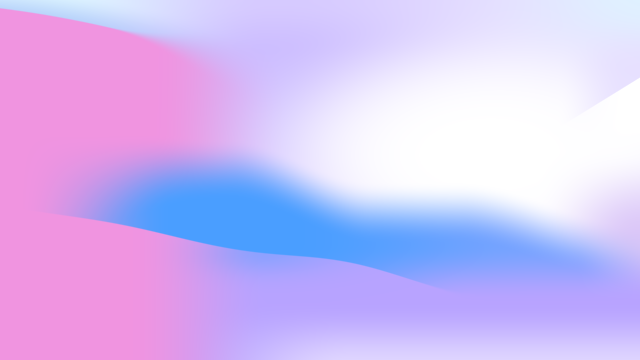
This background is drawn by a Shadertoy shader. Its source:

```glsl
const vec3 PINK = vec3(0.94, 0.58, 0.88);
const vec3 LAVENDER = vec3(0.80, 0.74, 1.00);
const vec3 PALE_LILAC = vec3(0.90, 0.87, 1.00);
const vec3 ICE = vec3(0.87, 0.96, 1.00);
const vec3 HAZE_BLUE = vec3(0.70, 0.81, 0.98);
const vec3 BLUE = vec3(0.29, 0.62, 1.00);
const vec3 PERIWINKLE = vec3(0.47, 0.64, 1.00);
const vec3 VIOLET = vec3(0.72, 0.64, 1.00);
const vec3 MIST = vec3(0.86, 0.78, 0.97);
const vec3 WHITE = vec3(1.0);

const vec2 LIGHT_CENTER = vec2(0.76, 0.57);
const vec2 LIGHT_RADIUS = vec2(0.30, 0.27);
const vec2 PINK_FADE = vec2(0.24, 0.46);
const float EDGE_SOFTNESS = 0.0025;

float bump(float x, float center, float width) {
    float d = (x - center) / width;
    return exp(-d * d);
}

float glow(vec2 p, vec2 center, vec2 radius) {
    vec2 d = (p - center) / radius;
    return exp(-dot(d, d));
}

// Coverage above an edge, from the signed height over it
float above(float height, float softness) {
    return smoothstep(-softness, softness, height);
}

float upperWave(float x) {
    return 0.977 - 0.22 * x - 0.55 * x * x;
}

float lowerWave(float x) {
    return 0.428 - 0.348 * x + 0.033 * bump(x, 0.545, 0.13) + 0.014 * bump(x, 0.19, 0.13);
}

vec3 skyColor(vec2 p) {
    // Lavender backdrop with pale upper corners
    vec3 color = mix(LAVENDER, PALE_LILAC, smoothstep(0.45, 0.85, p.x));
    color = mix(color, PALE_LILAC, 0.4 * smoothstep(0.85, 1.0, p.y));
    color = mix(color, ICE, 0.85 * glow(p, vec2(1.02, 1.02), vec2(0.18, 0.16)));
    float height = p.y - upperWave(p.x);
    vec3 corner = mix(HAZE_BLUE, ICE, smoothstep(-0.02, 0.08, height + 0.06 * (0.15 - p.x)));
    color = mix(color, corner, 1.0 - smoothstep(0.08, 0.42, p.x));

    // Pink sheet under the upper wave, its edge dissolving to the right
    float softness = mix(EDGE_SOFTNESS, 0.10, smoothstep(0.17, 0.42, p.x));
    float pink = (1.0 - smoothstep(PINK_FADE.x, PINK_FADE.y, p.x)) * (1.0 - above(height, softness));
    color = mix(color, PINK, pink);

    // Broad white light
    vec2 d = (p - LIGHT_CENTER) / LIGHT_RADIUS;
    float r2 = dot(d, d);
    color = mix(color, WHITE, exp(-0.69 * r2 * r2));

    // Diagonal crease at the right
    float crease = p.y - (0.785 + 1.10 * (p.x - 1.0));
    float upper = above(crease, EDGE_SOFTNESS);
    float right = smoothstep(0.87, 0.98, p.x);
    color = mix(color, WHITE, right * (1.0 - upper) * smoothstep(0.46, 0.66, p.y));
    color = mix(color, PALE_LILAC, 0.8 * right * upper * (1.0 - smoothstep(0.80, 0.95, p.y)));
    return mix(color, MIST, smoothstep(0.84, 1.0, p.x) * (1.0 - smoothstep(0.34, 0.58, p.y)));
}

vec3 addBlueBand(vec3 color, vec2 p) {
    float top = mix(0.53, 0.41, smoothstep(0.36, 0.58, p.x));
    top -= 0.05 * (1.0 - smoothstep(0.10, 0.30, p.x)) + 0.12 * smoothstep(0.72, 1.0, p.x);
    float softness = mix(0.16, 0.085, smoothstep(0.05, 0.35, p.x));
    float band = 1.0 - above(p.y - top, softness);
    band *= smoothstep(0.03, 0.27, p.x) * (1.0 - 0.9 * smoothstep(0.90, 1.04, p.x));
    color = mix(color, mix(BLUE, PERIWINKLE, smoothstep(0.45, 0.85, p.x)), band);

    // Violet below the band
    float violet = (1.0 - smoothstep(0.16, 0.32, p.y)) * smoothstep(0.42, 0.74, p.x);
    return mix(color, VIOLET, violet);
}

vec3 groundColor(vec2 p) {
    vec3 color = mix(VIOLET, BLUE, 0.40 * glow(p, vec2(0.40, 0.30), vec2(0.13, 0.06)));
    return mix(color, PINK, 1.0 - smoothstep(0.20, 0.42, p.x));
}

void mainImage(out vec4 fragColor, in vec2 fragCoord) {
    vec2 p = fragCoord / iResolution.xy;
    vec3 color = addBlueBand(skyColor(p), p);

    // Ground below the lower wave
    float softness = mix(EDGE_SOFTNESS, 0.06, smoothstep(0.66, 0.90, p.x));
    color = mix(groundColor(p), color, above(p.y - lowerWave(p.x), softness));

    // Pale rise along the bottom
    float rise = 1.0 - smoothstep(-0.03, 0.16, p.y);
    color = mix(color, PALE_LILAC, 0.9 * rise * smoothstep(0.28, 0.55, p.x));

    fragColor = vec4(color, 1.0);
}
```
